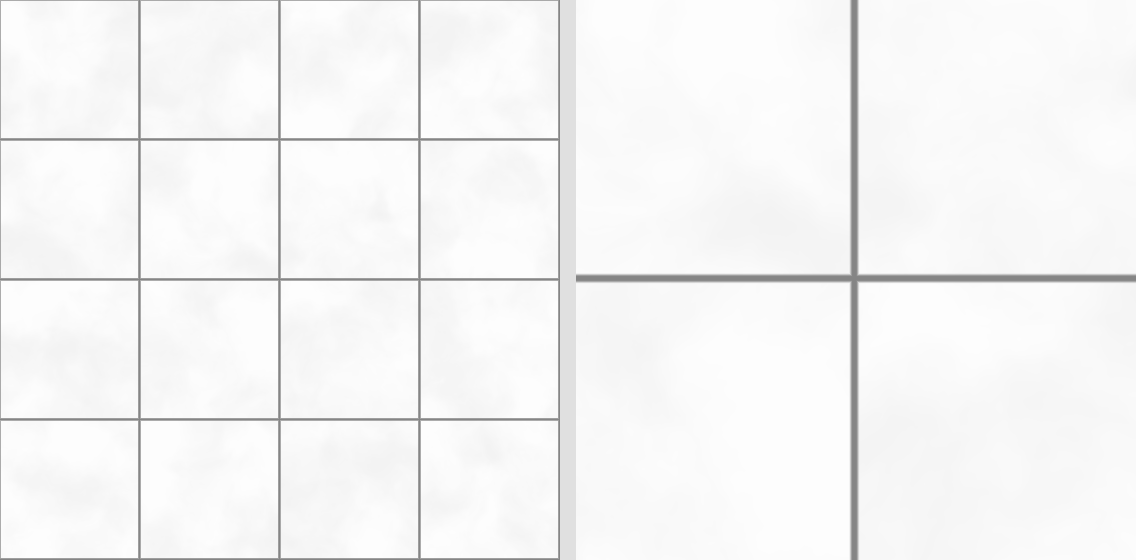
Left, the full canvas; right, a detail of the centre.
Write a WebGL 2 fragment shader that draws this texture.

```glsl
#version 300 es
precision highp float;
// Draws a seamless grid of white, faintly clouded square tiles with thin grey grout.

uniform vec2 u_resolution;
out vec4 fragColor;

const float TILES = 4.0;                          // repeats across and down
const float GROUT_HALF_WIDTH = 0.00215;           // in canvas units
const float GROUT_SOFTNESS = 0.00117;             // half width of the soft edge
const vec2 GROUT_OFFSET = vec2(-0.00098, 0.00098);
const vec3 GROUT_COLOR = vec3(0.52);
const vec3 TILE_LIGHT = vec3(0.994);
const vec3 TILE_SHADE = vec3(0.952);
const float CLOUD_SCALE = 3.0;                    // cloud cells per tile
const float CLOUD_WARP = 0.8;
const int OCTAVES = 5;

float hash(vec2 p) {
  return fract(sin(dot(p, vec2(127.1, 311.7))) * 43758.5453);
}

float valueNoise(vec2 p) {
  vec2 cell = floor(p);
  vec2 f = fract(p);
  vec2 blend = f * f * (3.0 - 2.0 * f);
  float low = mix(hash(cell), hash(cell + vec2(1.0, 0.0)), blend.x);
  float high = mix(hash(cell + vec2(0.0, 1.0)), hash(cell + vec2(1.0)), blend.x);
  return mix(low, high, blend.y);
}

float fbm(vec2 p) {
  float sum = 0.0;
  float amplitude = 0.5;
  for (int i = 0; i < OCTAVES; i++) {
    sum += amplitude * valueNoise(p);
    p = mat2(1.6, 1.2, -1.2, 1.6) * p + 7.3;
    amplitude *= 0.5;
  }
  return sum;
}

// Each tile samples its own patch of warped noise
vec3 tileColor(vec2 local, vec2 id) {
  vec2 patchOrigin = 40.0 * vec2(hash(id + 3.7), hash(id + 19.1));
  vec2 p = local * CLOUD_SCALE + patchOrigin;
  vec2 warp = vec2(fbm(p + 11.5), fbm(p + 27.9)) - 0.5;
  float cloud = fbm(p + CLOUD_WARP * warp);
  return mix(TILE_LIGHT, TILE_SHADE, smoothstep(0.2, 0.85, cloud));
}

// Coverage of the nearest grout line, with a soft edge
float groutMask(vec2 local) {
  vec2 toEdge = min(local, 1.0 - local) / TILES;
  float dist = min(toEdge.x, toEdge.y);
  float soft = max(GROUT_SOFTNESS, 0.6 / min(u_resolution.x, u_resolution.y));
  return 1.0 - smoothstep(GROUT_HALF_WIDTH - soft, GROUT_HALF_WIDTH + soft, dist);
}

void main() {
  vec2 uv = gl_FragCoord.xy / u_resolution;
  vec2 grid = (uv - GROUT_OFFSET) * TILES;
  vec2 local = fract(grid);
  vec2 id = mod(floor(grid), TILES);              // wraps at the canvas edges

  vec3 color = mix(tileColor(local, id), GROUT_COLOR, groutMask(local));
  fragColor = vec4(color, 1.0);
}
```
